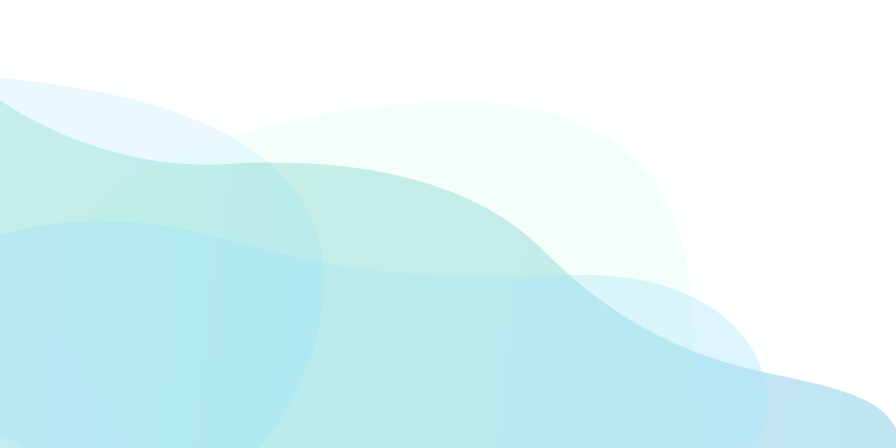
A WebGL 1 fragment shader for this background:

```glsl
precision highp float;
// Overlapping translucent aqua waves and soft rounded blobs on white.

uniform vec2 u_resolution;

const vec3 PAPER = vec3(0.996, 1.0, 1.0);

// Teal wave gradient, left to right
const vec3 TEAL_LEFT = vec3(0.831, 0.949, 0.906);
const vec3 TEAL_MID = vec3(0.788, 0.925, 0.922);
const vec3 TEAL_RIGHT = vec3(0.753, 0.894, 0.949);
const float TEAL_MID_STOP = 0.4;
const float TEAL_SLANT = 0.05;

// Translucent layers: colour and opacity
const vec4 BLUE_WAVE = vec4(0.639, 0.890, 1.0, 0.36);
const vec4 MINT_BLOB = vec4(0.647, 1.0, 0.804, 0.10);
const vec4 SKY_BLOB = vec4(0.380, 0.804, 1.0, 0.12);

const int CURVE_STEPS = 16;
const vec2 OUTSIDE = vec2(10.0, -1.0); // distance, side

vec2 bezier(vec2 a, vec2 b, vec2 c, vec2 d, float t) {
  float u = 1.0 - t;
  return u * u * u * a + 3.0 * u * u * t * b + 3.0 * u * t * t * c + t * t * t * d;
}

// Adds one curve to an outline: nearest distance, and a side that flips
// whenever the curve passes above the point.
vec2 trace(vec2 edge, vec2 p, vec2 a, vec2 b, vec2 c, vec2 d) {
  vec2 from = a;
  for (int i = 1; i <= CURVE_STEPS; i++) {
    vec2 to = bezier(a, b, c, d, float(i) / float(CURVE_STEPS));
    vec2 span = to - from;
    vec2 rel = p - from;
    float along = clamp(dot(rel, span) / dot(span, span), 0.0, 1.0);
    edge.x = min(edge.x, length(rel - span * along));
    if ((from.x > p.x) != (to.x > p.x)) {
      if (rel.y < span.y * rel.x / span.x) edge.y = -edge.y;
    }
    from = to;
  }
  return edge;
}

// Smooth coverage across one pixel
float coverage(vec2 edge) {
  return clamp(0.5 + edge.x * edge.y * u_resolution.y, 0.0, 1.0);
}

float tealWave(vec2 p) {
  vec2 k1 = vec2(0.495, 0.633), k2 = vec2(1.198, 0.456), k3 = vec2(1.706, 0.169);
  vec2 e = trace(OUTSIDE, p, vec2(0.0, 0.776), vec2(0.130, 0.690), vec2(0.305, 0.625), k1);
  e = trace(e, p, k1, vec2(0.729, 0.651), vec2(1.021, 0.620), k2);
  e = trace(e, p, k2, vec2(1.323, 0.328), vec2(1.471, 0.219), k3);
  e = trace(e, p, k3, vec2(1.854, 0.138), vec2(1.969, 0.115), vec2(2.0, 0.042));
  return coverage(e);
}

float blueWave(vec2 p) {
  vec2 k1 = vec2(0.521, 0.461), k2 = vec2(1.268, 0.385), k3 = vec2(1.716, 0.102);
  vec2 e = trace(OUTSIDE, p, vec2(0.0, 0.477), vec2(0.182, 0.526), vec2(0.352, 0.510), k1);
  e = trace(e, p, k1, vec2(0.755, 0.396), vec2(0.964, 0.372), k2);
  e = trace(e, p, k2, vec2(1.536, 0.401), vec2(1.706, 0.271), k3);
  e = trace(e, p, k3, vec2(1.719, 0.057), vec2(1.693, 0.021), vec2(1.664, -0.005));
  return coverage(e);
}

float mintBlob(vec2 p) {
  vec2 k1 = vec2(0.143, 0.375), k2 = vec2(1.029, 0.773), k3 = vec2(1.536, 0.388);
  vec2 e = trace(OUTSIDE, p, vec2(0.342, -0.005), vec2(0.214, 0.115), vec2(0.143, 0.245), k1);
  e = trace(e, p, k1, vec2(0.143, 0.641), vec2(0.677, 0.773), k2);
  e = trace(e, p, k2, vec2(1.354, 0.773), vec2(1.510, 0.609), k3);
  e = trace(e, p, k3, vec2(1.555, 0.245), vec2(1.547, 0.128), vec2(1.590, -0.005));
  return coverage(e);
}

float skyBlob(vec2 p) {
  vec2 k1 = vec2(0.724, 0.375);
  vec2 e = trace(OUTSIDE, p, vec2(0.0, 0.826), vec2(0.391, 0.792), vec2(0.724, 0.672), k1);
  e = trace(e, p, k1, vec2(0.724, 0.240), vec2(0.661, 0.099), vec2(0.575, -0.005));
  // Rounded lower left corner
  e = trace(e, p, vec2(0.0, 0.029), vec2(0.023, 0.021), vec2(0.047, 0.010), vec2(0.070, -0.005));
  return coverage(e);
}

vec3 tealGradient(vec2 p) {
  float x = 0.5 * p.x + TEAL_SLANT * (0.5 - p.y);
  vec3 col = mix(TEAL_LEFT, TEAL_MID, clamp(x / TEAL_MID_STOP, 0.0, 1.0));
  return mix(col, TEAL_RIGHT, clamp((x - TEAL_MID_STOP) / (1.0 - TEAL_MID_STOP), 0.0, 1.0));
}

vec3 layer(vec3 base, vec4 tint, float mask) {
  return mix(base, tint.rgb, tint.a * mask);
}

void main() {
  // Canvas spans 2 by 1 units
  vec2 p = gl_FragCoord.xy / u_resolution * vec2(2.0, 1.0);

  vec3 col = mix(PAPER, tealGradient(p), tealWave(p));
  col = layer(col, BLUE_WAVE, blueWave(p));
  col = layer(col, MINT_BLOB, mintBlob(p));
  col = layer(col, SKY_BLOB, skyBlob(p));
  gl_FragColor = vec4(col, 1.0);
}
```
